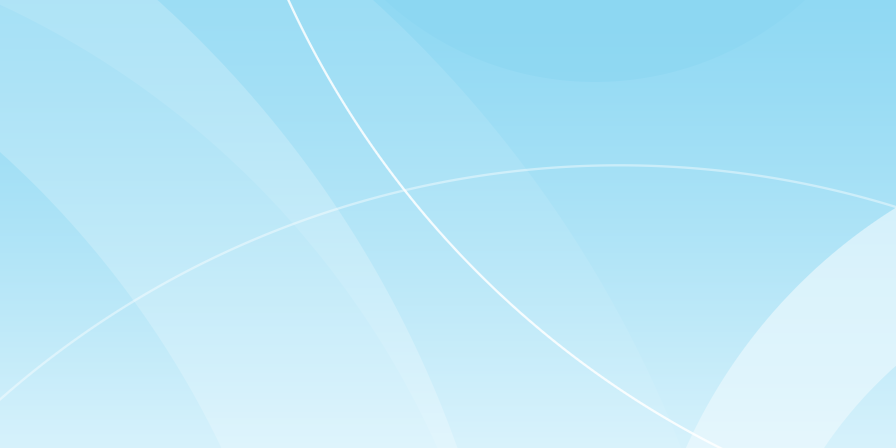
This background is drawn by a Shadertoy shader. Its source:

```glsl
// Sky gradient
const vec3 SKY_TOP = vec3(0.565, 0.850, 0.953);
const vec3 SKY_BOTTOM = vec3(0.840, 0.947, 0.985);
const float SKY_CURVE = 1.3;

// Circles as centre x, centre y, radius, in canvas heights
const vec3 LEFT_INNER = vec3(-1.427, -0.922, 2.131);
const vec3 LEFT_MIDDLE = vec3(-0.839, -0.815, 1.990);
const vec3 LEFT_OUTER = vec3(-1.294, -0.826, 2.458);
const vec3 LEFT_HALO = vec3(-0.969, -0.976, 2.674);
const vec3 RIGHT_INNER = vec3(2.646, -0.544, 0.973);
const vec3 RIGHT_OUTER = vec3(2.648, -0.503, 1.225);
const vec3 TOP_SHADE = vec3(1.328, 1.510, 0.693);
const vec3 BRIGHT_ARC = vec3(2.551, 1.874, 2.098);
const vec3 FAINT_ARC = vec3(1.383, -1.460, 2.091);

// Strength of each veil and line
const vec3 SHADE_COLOR = vec3(0.535, 0.835, 0.945);
const float SHADE_ALPHA = 0.5;
const float HALO_ALPHA = 0.11;
const float BAND_ALPHA = 0.20;
const float RIM_ALPHA = 0.10;
const float RIGHT_ALPHA = 0.50;
const float BRIGHT_ALPHA = 0.85;
const float FAINT_ALPHA = 0.42;
const float LINE_HALF_WIDTH = 0.0026;

float circleDistance(vec2 p, vec3 circle) {
    return length(p - circle.xy) - circle.z;
}

float disc(vec2 p, vec3 circle, float pixel) {
    return clamp(0.5 - circleDistance(p, circle) / pixel, 0.0, 1.0);
}

float arcLine(vec2 p, vec3 circle, float pixel) {
    float edge = abs(circleDistance(p, circle)) - LINE_HALF_WIDTH;
    return clamp(0.5 - edge / pixel, 0.0, 1.0);
}

vec3 lighten(vec3 color, float amount) {
    return mix(color, vec3(1.0), amount);
}

void mainImage(out vec4 fragColor, in vec2 fragCoord) {
    float pixel = 1.0 / iResolution.y;
    vec2 p = fragCoord * pixel;

    vec3 color = mix(SKY_TOP, SKY_BOTTOM, pow(clamp(1.0 - p.y, 0.0, 1.0), SKY_CURVE));

    // Soft darker bowl at the top
    color = mix(color, SHADE_COLOR, SHADE_ALPHA * disc(p, TOP_SHADE, pixel));

    // Left veils, from the wide halo to the bright rim
    float outer = disc(p, LEFT_OUTER, pixel);
    float halo = disc(p, LEFT_HALO, pixel) * (1.0 - outer);
    float band = outer * (1.0 - disc(p, LEFT_INNER, pixel));
    float rim = outer * (1.0 - disc(p, LEFT_MIDDLE, pixel));
    color = lighten(color, HALO_ALPHA * mix(0.5, 1.0, p.y) * halo);
    color = lighten(color, BAND_ALPHA * band);
    color = lighten(color, RIM_ALPHA * rim);

    // Right ring
    float ring = disc(p, RIGHT_OUTER, pixel) * (1.0 - disc(p, RIGHT_INNER, pixel));
    color = lighten(color, RIGHT_ALPHA * mix(0.75, 1.0, smoothstep(0.0, 0.4, p.y)) * ring);

    // Thin arcs
    color = lighten(color, FAINT_ALPHA * arcLine(p, FAINT_ARC, pixel));
    color = lighten(color, BRIGHT_ALPHA * arcLine(p, BRIGHT_ARC, pixel));

    fragColor = vec4(color, 1.0);
}
```
